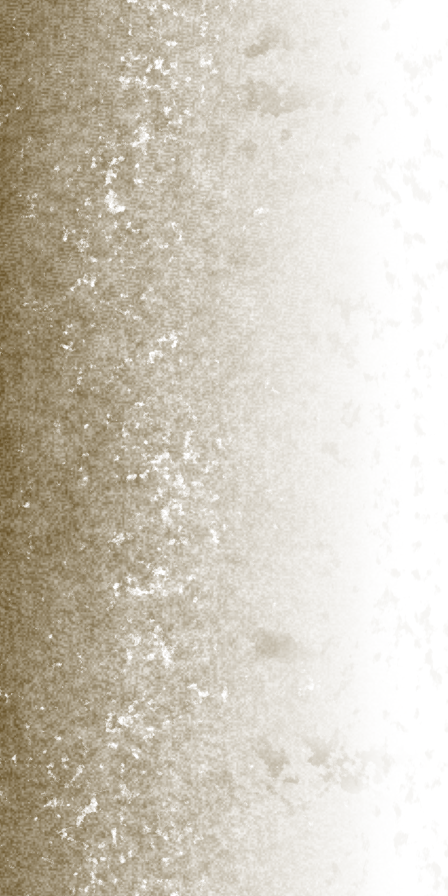
Reproduce this texture procedurally as a WebGL 2 fragment shader.

```glsl
#version 300 es
precision highp float;
// Weathered plaster: an umber stain fades from the left into bare white.
// One stain depth is built from a falloff, mottling, patches, chips and grain,
// then tinted by subtracting a warm absorption colour from white.

#define STAIN_DEPTH 0.445
#define STAIN_REACH 0.90
#define STAIN_CURVE 1.28
#define MOTTLE 0.13
#define ROUGHNESS 0.20
#define GRAIN 0.25
#define CHIP_SCALE 62.0
#define CHIP_LEVEL 0.56
#define PATCH_SCALE 17.0
#define PATCH_LEVEL 0.47
#define PATCH_DEPTH 0.10

uniform vec2 u_resolution;
out vec4 fragColor;

const vec3 ABSORPTION = vec3(1.0, 1.14, 1.42);

float hash(vec2 cell) {
    return fract(sin(dot(cell, vec2(127.1, 311.7))) * 43758.5);
}

float noise(vec2 p) {
    vec2 cell = floor(p);
    vec2 f = fract(p);
    f = f * f * (3.0 - 2.0 * f);
    return mix(mix(hash(cell), hash(cell + vec2(1.0, 0.0)), f.x),
               mix(hash(cell + vec2(0.0, 1.0)), hash(cell + 1.0), f.x), f.y);
}

float fbm(vec2 p) {
    float sum = 0.0;
    float weight = 0.5;
    for (int octave = 0; octave < 4; octave++) {
        sum += weight * noise(p);
        p = mat2(1.6, 1.2, -1.2, 1.6) * p + 17.3;
        weight *= 0.55;
    }
    return sum / 1.0094;
}

float bump(float value, float centre, float width) {
    float t = (value - centre) / width;
    return exp(-t * t);
}

float spot(vec2 uv, vec2 centre, vec2 size) {
    vec2 t = (uv - centre) / size;
    return exp(-dot(t, t));
}

// Broad falloff from left to right, with a darker left rim and middle band
float stainFalloff(vec2 uv) {
    float wobble = 0.04 * (fbm(vec2(uv.x * 3.0, uv.y * 7.0)) - 0.5);
    float x = uv.x + wobble;
    float depth = STAIN_DEPTH * pow(max(1.0 - x / STAIN_REACH, 0.0), STAIN_CURVE);
    depth += 0.035 * exp(-uv.x * 16.0);
    depth += 0.04 * spot(uv, vec2(0.19, 0.46), vec2(0.12, 0.15));
    return depth * (1.0 - 0.5 * smoothstep(0.78, 0.86, uv.x));
}

// Ragged stain islands in the pale half, gathered near the top and bottom
float stainPatches(vec2 uv, vec2 p) {
    float zone = spot(uv, vec2(0.61, 0.86), vec2(0.09, 0.05));
    zone += spot(uv, vec2(0.58, 0.94), vec2(0.07, 0.03));
    zone += 0.9 * spot(uv, vec2(0.50, 0.71), vec2(0.06, 0.02));
    zone += spot(uv, vec2(0.60, 0.28), vec2(0.08, 0.018));
    zone += spot(uv, vec2(0.69, 0.145), vec2(0.13, 0.03));
    zone += 0.8 * spot(uv, vec2(0.58, 0.11), vec2(0.13, 0.04));
    zone = min(zone, 1.0);
    float shape = fbm(p * PATCH_SCALE + 4.7) + 0.3 * (fbm(p * 70.0) - 0.5);
    return zone * smoothstep(-0.05, 0.07, shape - PATCH_LEVEL - 0.15 * (1.0 - zone));
}

// Small white chips scattered along a meandering vertical line
float chips(vec2 uv, vec2 p) {
    float line = 0.31 + 0.08 * cos(11.0 * (1.0 - uv.y));
    float zone = bump(uv.x, line, 0.17);
    float clusters = 0.36 * (fbm(p * 13.0 + 31.0) - 0.5);
    float shape = fbm(p * CHIP_SCALE + 9.0) + clusters - 0.17 * (1.0 - zone);
    return smoothstep(CHIP_LEVEL, CHIP_LEVEL + 0.24, shape);
}

void main() {
    vec2 uv = gl_FragCoord.xy / u_resolution;
    vec2 p = gl_FragCoord.xy / u_resolution.x;

    float depth = stainFalloff(uv);
    float cover = smoothstep(0.0, 0.26, depth);

    // Cloudy mottling, pitted roughness and faint vertical streaks
    float mottle = fbm(p * 13.0) - 0.5;
    float pitting = fbm(p * 48.0 + 71.0) - 0.5;
    float streak = noise(vec2(p.x * 55.0, p.y * 5.0)) - 0.5;
    float worn = 0.4 + 0.6 * bump(uv.x, 0.42, 0.28);
    depth += cover * (MOTTLE * mottle + ROUGHNESS * worn * pitting + 0.018 * streak);

    depth += PATCH_DEPTH * stainPatches(uv, p);
    depth *= 1.0 - 0.85 * chips(uv, p);

    // Gritty grain, strongest where the stain is thick
    float grain = 0.65 * noise(p * 236.0) + 0.35 * noise(p * 121.0 + 5.0) - 0.5;
    depth += GRAIN * grain * (0.10 + 0.90 * cover) * smoothstep(0.98, 0.70, uv.x);

    // Sparse faint marks on the bare side
    float marks = smoothstep(0.58, 0.76, fbm(p * vec2(44.0, 32.0) + 50.0));
    depth += 0.03 * marks * smoothstep(0.55, 0.75, uv.x);

    vec3 colour = 1.0 - max(depth, 0.0) * ABSORPTION;
    fragColor = vec4(clamp(colour, 0.0, 1.0), 1.0);
}
```
